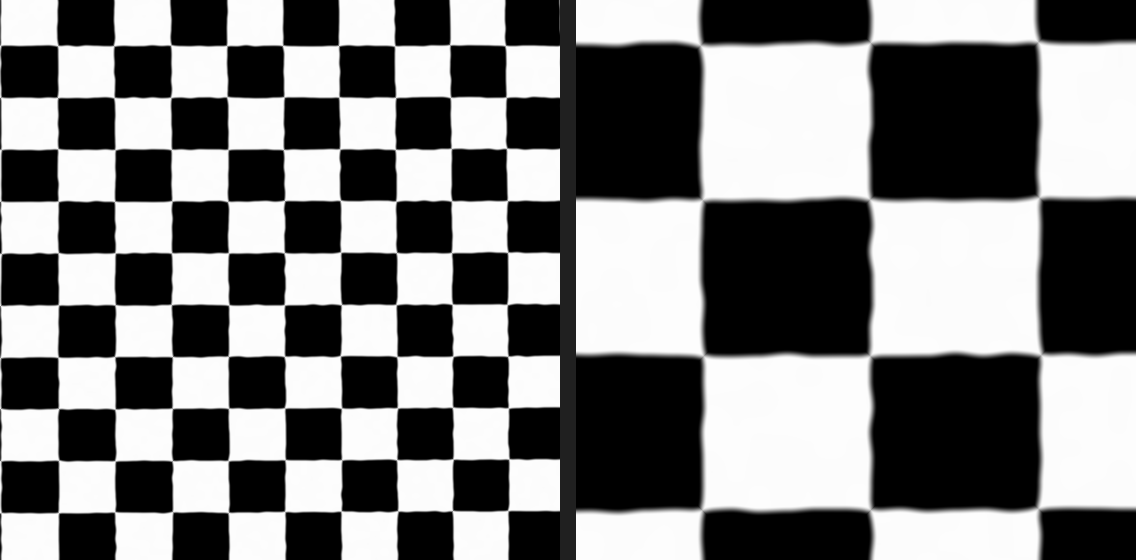
Left: the whole. Right: its middle third, enlarged.
A WebGL 2 fragment shader for this pattern:

```glsl
#version 300 es
precision highp float;

uniform vec2 u_resolution;
out vec4 fragColor;

const vec3 INK = vec3(0.0);
const vec3 PAPER = vec3(0.99);
const vec2 CELLS = vec2(9.93, 10.783);   // cells per canvas side
const float EDGE_SOFTNESS = 0.0027;
const float EDGE_WOBBLE = 0.022;         // in cells
const float CORNER_PINCH = 0.0009;
const float CORNER_RADIUS = 0.004;

float hash(vec2 p) {
    vec3 q = fract(p.xyx * 0.1031);
    q += dot(q, q.yzx + 33.33);
    return fract((q.x + q.y) * q.z);
}

float valueNoise(vec2 p) {
    vec2 cell = floor(p);
    vec2 t = smoothstep(0.0, 1.0, fract(p));
    float low = mix(hash(cell), hash(cell + vec2(1.0, 0.0)), t.x);
    float high = mix(hash(cell + vec2(0.0, 1.0)), hash(cell + 1.0), t.x);
    return mix(low, high, t.y);
}

// Slightly leaning, unevenly spaced grid coordinates
vec2 gridCoords(vec2 uv) {
    float lean = (0.0013 + 0.0065 * uv.x) * uv.y * uv.y;
    float across = uv.x - 0.0026 + lean;
    float up = uv.y - 0.0833 - 0.0043 * uv.x * (1.0 - uv.y);
    return vec2(across * (9.75 + 0.2 * across), up * CELLS.y);
}

// Hand-cut waviness, different on every grid line
vec2 wobbleLines(vec2 grid, float amount) {
    vec2 line = round(grid);
    float side = valueNoise(vec2(grid.y * 6.0 + 40.0, line.x * 7.0 + 100.0));
    float level = valueNoise(vec2(grid.x * 6.0 + 240.0, line.y * 7.0 + 300.0));
    return grid + amount * (vec2(side, level) - 0.5);
}

// Signed distance to the checker edges: positive on paper
float checkerDistance(vec2 grid, vec2 cells) {
    vec2 toLine = abs(grid - round(grid)) / cells;
    vec2 cell = floor(grid);
    float parity = mod(cell.x + cell.y, 2.0) * 2.0 - 1.0;
    float corner = dot(toLine, toLine) / (CORNER_RADIUS * CORNER_RADIUS);
    return parity * min(toLine.x, toLine.y) + CORNER_PINCH * exp(-corner);
}

void main() {
    vec2 uv = gl_FragCoord.xy / u_resolution;
    vec2 grid = wobbleLines(gridCoords(uv), EDGE_WOBBLE);
    float dist = checkerDistance(grid, CELLS);

    // Soft printed edge, never thinner than a pixel
    float soft = max(EDGE_SOFTNESS, 0.75 / min(u_resolution.x, u_resolution.y));
    float paper = smoothstep(-soft, soft, dist);

    // Faint mottling of the paper
    float mottle = 0.008 * (valueNoise(uv * 70.0) - 0.5);
    fragColor = vec4(mix(INK, PAPER + mottle, paper), 1.0);
}
```
